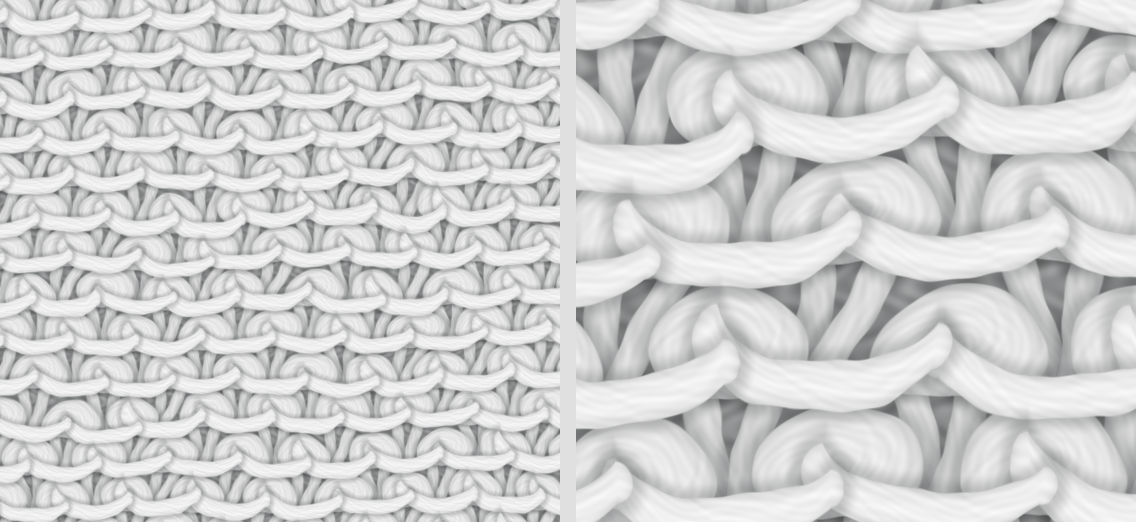
Left: the whole. Right: its middle third, enlarged.
Write a Shadertoy shader that draws this texture.

```glsl
// Pale knitted fabric: staggered rows of sagging yarn loops under rounded bumps,
// with thin slanted legs in the gaps between them. Each strand is a distance
// to a curve, shaded as a tube with fibres of layered sines, painted back to front.

#define COLS 8.17        // stitches across; one stitch is one unit
#define ROW_PITCH 0.595  // row spacing in stitches
#define ORIGIN vec2(-0.08, 0.19)
#define TILT 0.02        // rise of the rows to the right
#define LOOP_RADIUS 0.112
#define BUMP_RADIUS 0.165
#define LEG_RADIUS 0.085
#define JITTER 0.11
#define SHADOW 0.17
#define FIBRE 0.032
#define GAP_TONE 0.66

float hash(vec2 cell) {
    return fract(sin(dot(cell, vec2(127.1, 311.7))) * 4375.85);
}

// Wandering threads running along a strand, roughly -1 to 1
float fibres(float along, float across, float seed) {
    float wander = 0.9 * sin(along * 9.0 + seed * 40.0) + 0.6 * sin(along * 23.0 + across * 17.0 + seed * 71.0);
    float coarse = sin(across * 75.0 + along * 15.0 + wander * 1.6 + seed * 30.0);
    float fine = sin(across * 140.0 + along * 21.0 - wander * 2.3 + seed * 90.0);
    float fleck = sin(along * 37.0 + across * 110.0 + wander * 3.0);
    return 0.5 * coarse + 0.35 * fine + 0.25 * fleck * sin(along * 16.0 + seed * 55.0);
}

// Paint one round strand over the tone; excess is the distance past its end
void paintStrand(inout float tone, float across, float radius, float excess, float along, float base, float seed) {
    float soft = 1.3 * COLS / iResolution.x;
    float reach = length(vec2(across, excess));
    float edge = reach - radius + 0.004 * sin(along * 29.0 + seed * 60.0);
    tone *= mix(1.0 - SHADOW, 1.0, smoothstep(0.0, 0.09, edge));
    float t = min(reach / radius, 1.0);
    float roundness = pow(1.0 - t * t, 0.4);
    float shade = base * (0.82 + 0.18 * roundness);
    shade += FIBRE * fibres(along, across, seed) * (1.5 - 0.6 * roundness);
    tone = mix(tone, shade, smoothstep(soft, -soft, edge));
}

// Two slanted legs that narrow downwards, seen in the gap
void paintLegs(inout float tone, vec2 p, float seed) {
    for (int i = 0; i < 2; i++) {
        float side = float(i) * 2.0 - 1.0;
        float slope = side * 0.22 + 0.5 * (seed - 0.3);
        float across = (p.x - 0.5 - side * 0.10 - slope * (p.y - 0.25)) / sqrt(1.0 + slope * slope);
        float excess = max(0.0, abs(p.y - 0.3) - 0.30);
        paintStrand(tone, across, LEG_RADIUS, excess, p.y, 0.85 + 0.05 * side * (seed - 0.5), seed + side * 0.37);
    }
}

// Arched bump over the joint of two loops, leaning to either side
void paintBump(inout float tone, vec2 p, float seed) {
    vec2 q = (p - vec2(0.02, 0.10)) * vec2(0.88 + 0.1 * (seed - 0.5), 1.0);
    q.x += 0.25 * (seed - 0.3) * q.y;
    float across = length(q) - 0.185;
    float along = atan(q.x, q.y) * 0.24;
    paintStrand(tone, across, BUMP_RADIUS, max(0.0, 0.06 - p.y), along, 0.915, seed);
}

// Sagging loop from one joint to the next, with a slimmer right tip
void paintLoop(inout float tone, vec2 p, float seed) {
    float sag = 0.165 + 0.07 * (seed - 0.5);
    float x = clamp(p.x, -0.06, 0.99);
    float v = 2.0 * x - 1.0;
    float curve = 0.5 * sag * v * v * (1.0 + v * v) - 0.085;
    float slope = 2.0 * sag * (v + 2.0 * v * v * v);
    float across = (p.y - curve) / sqrt(1.0 + slope * slope);
    float taper = 1.0 - 0.35 * smoothstep(0.75, 1.0, x) - 0.2 * smoothstep(0.15, -0.06, x);
    float radius = LOOP_RADIUS * taper * (0.92 + 0.18 * seed);
    paintStrand(tone, across, radius, abs(p.x - x), p.x, 0.945, seed);
}

void mainImage(out vec4 fragColor, in vec2 fragCoord) {
    vec2 p = fragCoord / iResolution.x * COLS - ORIGIN;
    p.y -= TILT * p.x;

    // Slow unevenness of the hand-made fabric
    p += 0.035 * vec2(sin(p.y * 2.1 + 0.8 * p.x), sin(p.x * 1.7 - 0.9 * p.y));
    p += 0.012 * vec2(sin(p.y * 11.0 + 3.0 * p.x), sin(p.x * 9.0 - 4.0 * p.y));

    float nearRow = floor(p.y / ROW_PITCH);
    float tone = GAP_TONE + 0.05 * sin(p.x * 31.0 + 4.0 * sin(p.y * 19.0));

    // Layers: legs, bumps, loops; left loops overlap right ones
    for (int layer = 0; layer < 3; layer++) {
        for (int r = 1; r >= -1; r--) {
            float row = nearRow + float(r);
            float x = p.x - 0.5 * mod(row, 2.0) - 0.015 * row;
            for (int c = 1; c >= -1; c--) {
                vec2 cell = vec2(floor(x) + float(c), row);
                float seed = hash(cell);
                vec2 shift = JITTER * (vec2(seed, hash(cell + 17.3)) - 0.5);
                vec2 local = vec2(x - cell.x, p.y - row * ROW_PITCH) + shift;
                if (layer == 0) paintLegs(tone, local, seed);
                else if (layer == 1) paintBump(tone, local, seed);
                else paintLoop(tone, local, seed);
            }
        }
    }

    // Neutral light yarn with faintly cool shadows
    vec3 yarn = mix(vec3(0.985, 1.0, 1.005), vec3(1.0), smoothstep(0.4, 0.9, tone));
    fragColor = vec4(clamp(tone * yarn, 0.0, 1.0), 1.0);
}
```
